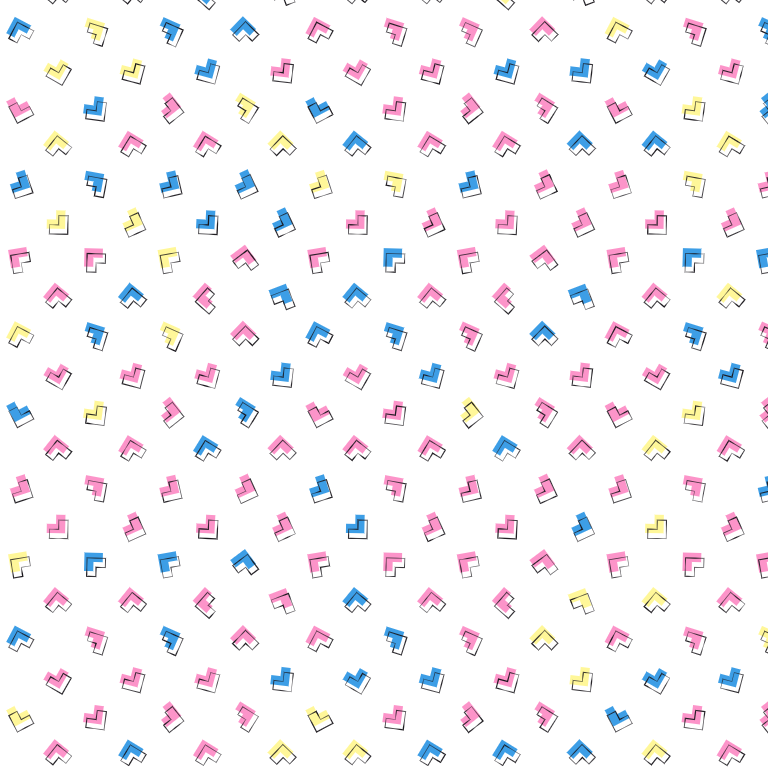
Reproduce this pattern procedurally as a Shadertoy shader.

```glsl
// Scattered L-shaped tiles in pink, blue and yellow on white, each with a shifted ink outline.
// Cells of a staggered lattice hold one tile; the turns repeat every 4 columns and 8 rows,
// the colours are hashed freely, and noise varies the weight of the ink strokes.

const vec3 PAPER  = vec3(1.0);
const vec3 PINK   = vec3(0.99, 0.58, 0.79);
const vec3 BLUE   = vec3(0.24, 0.62, 0.90);
const vec3 YELLOW = vec3(1.0, 0.97, 0.60);
const vec3 INK    = vec3(0.09, 0.08, 0.10);

const vec2 CELL       = vec2(0.0974, 0.04954);   // lattice spacing
const vec2 FIRST_TILE = vec2(0.267, 0.841);      // first centre, in cells from the top left
const vec2 HALF_SHIFT = vec2(0.0017, -0.0035);   // half the step from fill to outline
const float TILE_HALF = 0.0120;                  // half the side of an L
const vec2 TURN_PERIOD = vec2(4.0, 8.0);

// Notch direction for each row of the repeat, in degrees: mean and spread
const float ROW_TURN[8]   = float[8](-75.0, 115.0, 140.0, -65.0, 130.0, 170.0, -75.0, -60.0);
const float ROW_SPREAD[8] = float[8](180.0, 40.0, 140.0, 90.0, 190.0, 120.0, 90.0, 220.0);

float hash(vec2 p) {
    return fract(sin(dot(p, vec2(127.1, 311.7))) * 43758.5453);
}

float valueNoise(vec2 p) {
    vec2 i = floor(p), f = fract(p);
    f = f * f * (3.0 - 2.0 * f);
    float low  = mix(hash(i), hash(i + vec2(1, 0)), f.x);
    float high = mix(hash(i + vec2(0, 1)), hash(i + vec2(1, 1)), f.x);
    return mix(low, high, f.y);
}

vec2 rotate(vec2 p, float angle) {
    float c = cos(angle), s = sin(angle);
    return vec2(c * p.x - s * p.y, s * p.x + c * p.y);
}

// Square with its upper right quadrant cut away
float tileDistance(vec2 p, float halfSide) {
    vec2 q = abs(p) - halfSide;
    return max(max(q.x, q.y), min(p.x, p.y));
}

// Share of a pixel that lies inside a shape
float coverage(float d, float pixel) {
    return clamp(0.5 - d / pixel, 0.0, 1.0);
}

float strokeCoverage(float d, float halfWidth, float pixel) {
    return coverage(d - halfWidth, pixel) - coverage(d + halfWidth, pixel);
}

vec3 tileColour(float pick) {
    return pick < 0.51 ? PINK : pick < 0.76 ? BLUE : YELLOW;
}

float notchAngle(vec2 id) {
    vec2 slot = mod(id, TURN_PERIOD);
    int row = int(slot.y);
    float spread = (hash(slot + 5.3) - 0.5) * ROW_SPREAD[row];
    return radians(ROW_TURN[row] + spread);
}

void mainImage(out vec4 fragColor, in vec2 fragCoord) {
    float pixel = 1.0 / iResolution.y;
    vec2 uv = fragCoord * pixel;

    // Staggered lattice, rows counted from the top
    vec2 grid = vec2(uv.x, 1.0 - uv.y) / CELL - FIRST_TILE + 0.5;
    float row = floor(grid.y);
    grid.x -= 0.5 * mod(row, 2.0);
    vec2 id = floor(grid);
    vec2 p = (fract(grid) - 0.5) * CELL * vec2(1.0, -1.0);

    // Fill and outline share one turn but sit apart
    float turn = radians(45.0) - notchAngle(id);
    vec2 fillPoint = rotate(p + HALF_SHIFT, turn);
    vec2 linePoint = rotate(p - HALF_SHIFT, turn);

    vec3 colour = PAPER;
    float fill = coverage(tileDistance(fillPoint, TILE_HALF), pixel);
    colour = mix(colour, tileColour(hash(id + 17.0)), fill);

    // Hand-drawn stroke with uneven width and darkness
    float pressure = valueNoise(linePoint / TILE_HALF * 1.3 + id * 7.0);
    float halfWidth = mix(0.00035, 0.0009, pressure);
    float line = strokeCoverage(tileDistance(linePoint, TILE_HALF), halfWidth, pixel);
    colour = mix(colour, INK, line * mix(0.6, 1.0, pressure));

    fragColor = vec4(colour, 1.0);
}
```
